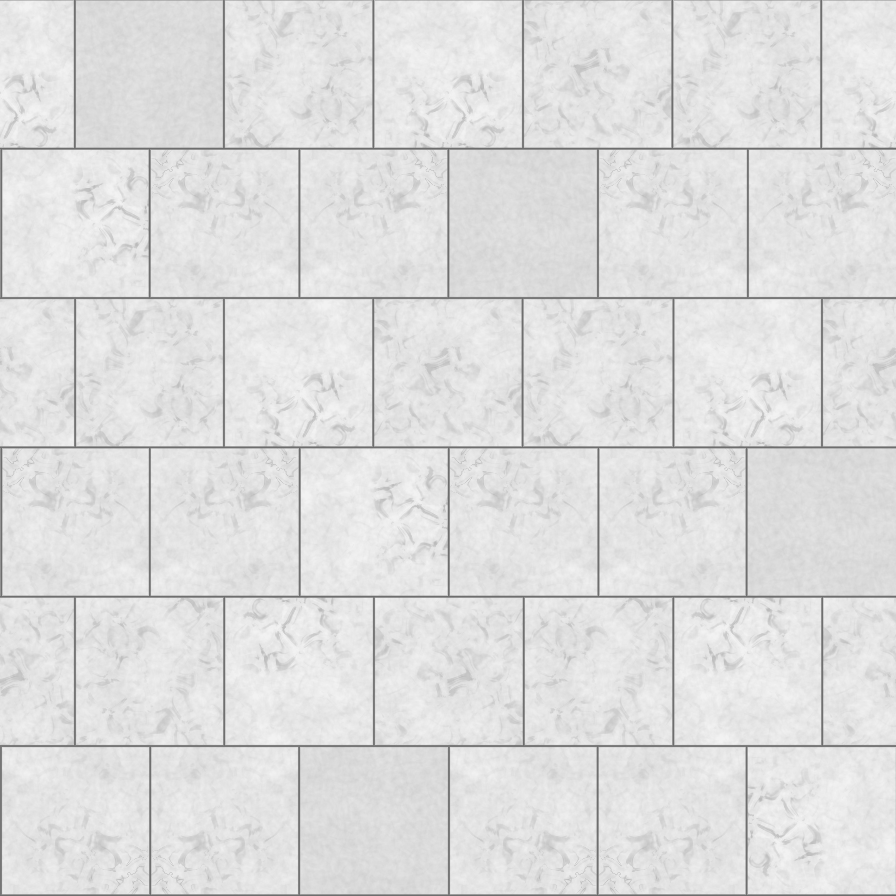
Reproduce this texture procedurally as a three.js fragment shader.

```glsl
// Pale grey stone tiles in a half-offset bond with thin dark joints.
#define TILES 6.0
#define SHIFT 0.0007
#define JOINT_HALF 0.0011
#define JOINT_SOFT 0.0009
#define JOINT_WOBBLE 0.012
#define JOINT_COLOR vec3(0.43)
#define STONE_BASE 0.897
#define FLAKE_DEPTH 0.11
#define MOTTLE_DEPTH 0.075
#define GRAIN_DEPTH 0.06

varying vec2 vUv;

float hash(vec2 p) {
  vec3 q = fract(vec3(p.xyx) * 0.1031);
  q += dot(q, q.yzx + 33.33);
  return fract((q.x + q.y) * q.z);
}

// Gradient noise, roughly -0.7 to 0.7
float cornerSlope(vec2 cell, vec2 offset) {
  float angle = 6.2832 * hash(cell);
  return dot(vec2(cos(angle), sin(angle)), offset);
}

float noise(vec2 p) {
  vec2 c = floor(p), f = p - c;
  vec2 u = f * f * f * (f * (f * 6.0 - 15.0) + 10.0);
  vec2 e = vec2(1.0, 0.0);
  float low = mix(cornerSlope(c, f), cornerSlope(c + e, f - e), u.x);
  float high = mix(cornerSlope(c + e.yx, f - e.yx), cornerSlope(c + 1.0, f - 1.0), u.x);
  return mix(low, high, u.y);
}

float fbm(vec2 p) {
  float sum = 0.0, amp = 0.57;
  for (int i = 0; i < 3; i++) {
    sum += amp * noise(p);
    p = p * 2.03 + 7.3;
    amp *= 0.5;
  }
  return sum;
}

// Soft round mask, broken up by noise
float patchMask(vec2 p, vec2 center, float radius, float rough) {
  return 1.0 - smoothstep(0.2 * radius, radius, length(p - center) + rough);
}

// Brightness of one tile face; kinds: 0 speckled, 1 cloudy, 2 patchy, 3 plain
float stone(vec2 face, float kind, float variant) {
  vec2 seed = vec2(31.0 * kind + 13.0 * variant, 17.0 * kind + 5.0);
  float mottle = fbm(face * 3.5 + seed);
  vec2 warp = vec2(noise(face * 7.0 + seed), noise(face * 7.0 - seed));
  float flakeNoise = fbm(face * 13.0 + warp * 1.6 + seed * 2.0);
  float grain = fbm(face * 24.0 - warp + seed * 3.0);
  float flakes = smoothstep(0.0, 0.3, flakeNoise);

  float base = STONE_BASE;
  float density = clamp(0.55 - 1.4 * mottle, 0.1, 1.0);
  float mottleDepth = MOTTLE_DEPTH;
  float vein = 0.0;
  if (kind > 2.5) {
    base -= 0.037;
    density = 0.15;
    mottleDepth *= 0.45;
  } else if (kind > 1.5) {
    base += 0.016;
    density = 0.25 + 1.1 * patchMask(face, vec2(0.8, 0.55), 0.48, 0.6 * mottle);
  } else if (kind > 0.5) {
    density = 0.25 + 0.5 * patchMask(face, vec2(0.42, 0.68), 0.45, 0.8 * mottle);
    float ridge = abs(fbm(face * 8.0 + warp + seed));
    vein = 1.0 - smoothstep(0.0, 0.06, ridge);
    vein *= patchMask(face, vec2(0.16, 0.84), 0.24, 0.3 * mottle);
  }
  float pale = smoothstep(0.12, 0.35, -flakeNoise);
  return base + mottleDepth * mottle + GRAIN_DEPTH * grain
    - FLAKE_DEPTH * (flakes * density + vein) + 0.025 * pale * density;
}

float jointOffset(float index, float row) {
  return JOINT_WOBBLE * (hash(vec2(mod(index, TILES), row + 40.0)) - 0.5);
}

void main() {
  // Bond layout: every second course moves by half a tile
  vec2 grid = (vUv - SHIFT) * TILES;
  float row = mod(floor(grid.y), TILES);
  float odd = mod(row, 2.0);
  grid.x -= 0.5 * odd;
  float col = floor(grid.x);
  vec2 local = fract(grid);

  // Kind of face: patchy tiles recur along each course, plain ones are rare
  float start = odd > 0.5 ? floor((row + 3.0) / 4.0) : floor(5.0 - 1.25 * row);
  float phase = mod(col - start, odd > 0.5 ? 3.0 : 6.0);
  bool plain = odd > 0.5 ? (row > 4.5 && abs(col) < 0.5) : abs(phase - 3.0) < 0.5;
  float kind = plain ? 3.0 : (phase < 0.5 ? 2.0 : 1.0 - odd);

  // Each course turns its faces; cloudy faces are also mirrored
  vec2 dir = odd > 0.5 ? vec2(0.0, row < 1.5 ? 1.0 : -1.0) : vec2(row < 0.5 ? -1.0 : 1.0, 0.0);
  vec2 q = local - 0.5;
  vec2 face = vec2(dot(q, dir), dot(q, vec2(-dir.y, dir.x))) + 0.5;
  bool cloudy = abs(kind - 1.0) < 0.5;
  if (cloudy && mod(phase, 3.0) > 1.5) face.x = 1.0 - face.x;
  float shade = stone(face, kind, kind < 0.5 ? phase : 0.0);

  // Joints, with upright ones slightly off the grid
  float left = abs(local.x - jointOffset(col, row));
  float right = abs(local.x - 1.0 - jointOffset(col + 1.0, row));
  float level = min(local.y, 1.0 - local.y);
  float dist = min(min(left, right), level) / TILES;
  float joint = 1.0 - smoothstep(JOINT_HALF - JOINT_SOFT, JOINT_HALF + JOINT_SOFT, dist);

  gl_FragColor = vec4(mix(vec3(clamp(shade, 0.0, 0.95)), JOINT_COLOR, joint), 1.0);
}
```
